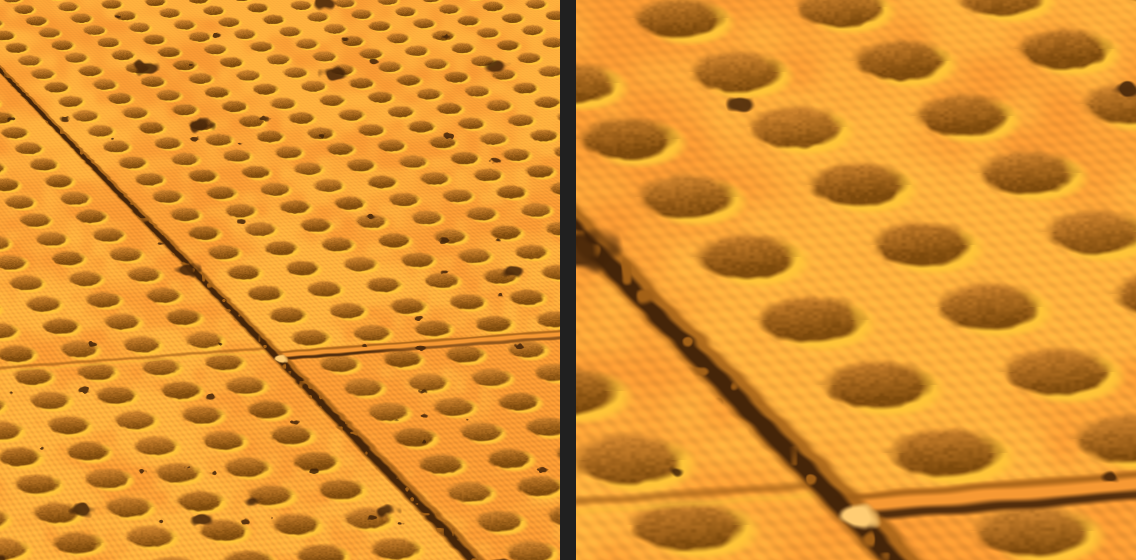
Left: the whole. Right: its middle third, enlarged.
A Shadertoy shader for this texture:

```glsl
// Yellow tactile paving seen at a slant: four plates of raised domes split by two joints.
// A plane projection maps the canvas to dome-lattice units (u along rows, v down columns);
// each dome is shaded as an upright ellipse around its projected centre, then grit is added.

// Columns: one step along a row, one step down a column, lattice origin (y down).
const mat3 PLANE = mat3(0.1120, -0.00645, 0.003,
                        0.03023, 0.02865, -0.021,
                        0.5534, 0.6029, 1.0);
const float CELL = 0.112;            // canvas width of one dome spacing at the origin
const float SEAM_U = -0.77;          // long joint
const float JOINT_LEFT_V = 0.29;     // cross joint, left plates
const float JOINT_RIGHT_V = 0.63;    // cross joint, right plates
const float LOWER_PITCH = 0.95;      // row spacing of the lower plates
const vec2 DOME_RADII = vec2(0.275, 0.128);
const vec2 RIM_RADII = vec2(0.31, 0.155);
const vec2 RIM_SHIFT = vec2(0.065, 0.028);
const vec2 STUDS = vec2(12.0, 6.0);  // fine grip studs per cell

const vec3 PAINT = vec3(1.00, 0.69, 0.24);
const vec3 PAINT_WORN = vec3(0.97, 0.60, 0.20);
const vec3 GLINT = vec3(1.00, 0.77, 0.22);
const vec3 DOME_TOP = vec3(0.79, 0.50, 0.17);
const vec3 DOME_DARK = vec3(0.47, 0.27, 0.04);
const vec3 BROWN = vec3(0.64, 0.38, 0.09);
const vec3 DIRT = vec3(0.25, 0.13, 0.03);
const vec3 CHIP = vec3(1.00, 0.80, 0.45);

float hash(vec2 p) {
    vec3 q = fract(vec3(p.xyx) * 0.1031);
    q += dot(q, q.yzx + 33.33);
    return fract((q.x + q.y) * q.z);
}

float noise(vec2 p) {
    vec2 i = floor(p), f = fract(p);
    f = f * f * (3.0 - 2.0 * f);
    return mix(mix(hash(i), hash(i + vec2(1, 0)), f.x),
               mix(hash(i + vec2(0, 1)), hash(i + vec2(1, 1)), f.x), f.y);
}

// Soft band of given half width around zero.
float band(float d, float halfWidth, float soft) {
    return 1.0 - smoothstep(halfWidth - soft, halfWidth + soft, abs(d));
}

// Centre of the dome whose cell holds g; clamped so none crosses a joint.
vec2 domeCentre(vec2 g, bool right, bool low) {
    vec2 origin = right ? (low ? vec2(0.04, 1.11) : vec2(0.0))
                        : (low ? vec2(-1.63, 0.70) : vec2(-1.63, -0.23));
    vec2 pitch = vec2(1.0, low ? LOWER_PITCH : 1.0);
    vec2 id = floor((g - origin) / pitch + 0.5);
    id.x = right ? max(id.x, 0.0) : min(id.x, 0.0);
    id.y = low ? max(id.y, 0.0) : min(id.y, 0.0);
    return origin + id * pitch;
}

vec3 addDome(vec3 col, vec2 p, vec2 centre) {
    vec3 s = PLANE * vec3(centre, 1.0);
    vec2 q = (p - s.xy / s.z) * pow(s.z, 1.6) / CELL;
    float vary = hash(centre * 17.0 + 90.0);
    // Lit skirt on the lower right
    float rim = 1.0 - smoothstep(0.72, 1.08, length((q - RIM_SHIFT) / RIM_RADII));
    col = mix(col, GLINT, rim * smoothstep(-0.06, 0.14, q.x * 0.6 + q.y));
    // Shaded cap, darkest along its lower edge
    float wobble = 0.12 * (noise(q * 16.0 + centre * 9.0) - 0.5);
    float r = length(q / DOME_RADII) + wobble;
    float soft = q.y < 0.0 ? 0.24 : 0.14;
    float light = clamp(0.46 - q.y * 4.2 - q.x * 0.35 + 0.25 * (vary - 0.5), 0.0, 1.0);
    light += 0.3 * (noise(q * vec2(38.0, 55.0) + centre * 5.0) - 0.5);
    vec3 cap = mix(DOME_DARK, DOME_TOP, clamp(light, 0.0, 1.0));
    return mix(col, cap, 0.96 * (1.0 - smoothstep(1.0 - soft, 1.0 + soft, r)));
}

// Sparse irregular grit; a higher scale gives smaller, more frequent specks.
float grit(vec2 p, float scale, float chance) {
    vec2 g = p * scale, cell = floor(g);
    float h = hash(cell + scale);
    vec2 c = 0.3 + 0.4 * vec2(hash(cell + 31.7), hash(cell + 57.3));
    vec2 d = (fract(g) - c) * vec2(0.75, 1.3);
    float r = 0.05 + 0.10 * hash(cell + 11.0);
    float dist = length(d) + 0.12 * (noise(g * 9.0) - 0.5);
    return step(h, chance) * (1.0 - smoothstep(r - 0.05, r + 0.03, dist));
}

void mainImage(out vec4 fragColor, in vec2 fragCoord) {
    vec2 p = fragCoord / iResolution.xy;
    p.y = 1.0 - p.y;
    vec3 h = inverse(PLANE) * vec3(p, 1.0);
    vec2 g = h.xy / h.z;
    float depth = 1.0 / h.z;
    bool right = g.x > SEAM_U;
    float jointV = right ? JOINT_RIGHT_V : JOINT_LEFT_V;
    bool low = g.y > jointV;

    // Painted surface: broad wear, fine mottling and grip studs
    float wear = 0.65 * noise(g * vec2(0.9, 0.45)) + 0.35 * noise(p * 45.0);
    vec3 col = mix(PAINT, PAINT_WORN, smoothstep(0.3, 0.85, wear + (right && low ? 0.2 : 0.0)));
    vec2 wave = cos(6.2832 * g * STUDS);
    float near = 1.0 - smoothstep(0.95, 1.35, depth);
    col *= 1.0 + (wave.x + 0.7 * wave.y) * mix(0.012, 0.035, near);
    col = addDome(col, p, domeCentre(g, right, low));

    // Cross joint: faint crack on the left, shadowed double edge on the right
    float dv = g.y - jointV + 0.04 * (noise(g * 5.0) - 0.5);
    if (right) {
        float shade = mix(0.9, 0.55, smoothstep(0.5, 1.5, g.x));
        col = mix(col, PAINT_WORN, band(dv, 0.17, 0.05));
        col = mix(col, BROWN, 0.85 * band(dv + 0.14, 0.04, 0.04));
        col = mix(col, DIRT, shade * band(dv - 0.12, 0.06, 0.05));
    } else {
        col = mix(col, BROWN, 0.65 * band(dv, 0.05, 0.05));
        col = mix(col, GLINT, 0.5 * band(dv - 0.13, 0.04, 0.05));
    }

    // Long joint: brown shoulders, dark gap and trapped crumbs
    float du = (g.x - SEAM_U) * depth + 0.03 * (noise(g * vec2(3.0, 7.0)) - 0.5);
    col = mix(col, BROWN, 0.85 * band(du - 0.015, 0.115, 0.03));
    col = mix(col, DIRT, 0.95 * band(du + 0.01, 0.06, 0.025));
    float crumbs = smoothstep(0.72, 0.9, noise(p * 110.0));
    col = mix(col, BROWN, crumbs * band(du, 0.10, 0.03));

    // Grit and the chipped corner where the joints meet
    col = mix(col, DIRT, 0.85 * max(grit(p, 22.0, 0.09), grit(p + 0.37, 9.0, 0.09)));
    vec2 corner = (p - vec2(0.502, 0.641)) / vec2(0.012, 0.008);
    col = mix(col, CHIP, 1.0 - smoothstep(0.6, 1.1, length(corner) + 0.5 * noise(p * 150.0) - 0.25));
    fragColor = vec4(clamp(col, 0.0, 1.0), 1.0);
}
```
